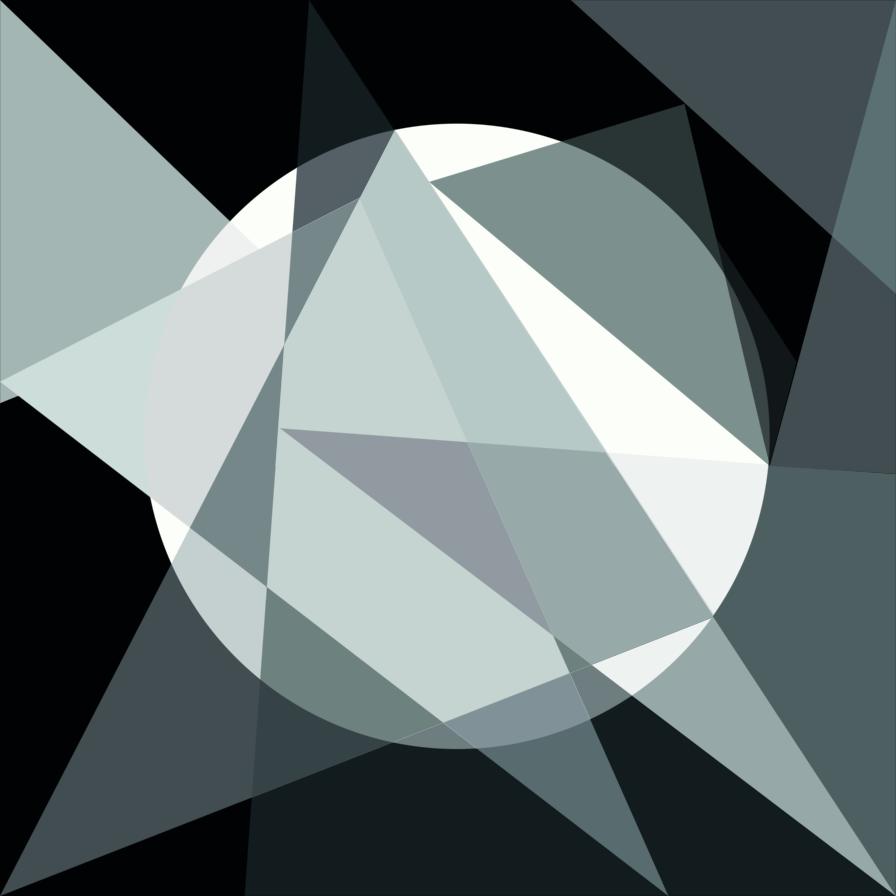
A three.js fragment shader for this background:

```glsl
// Overlapping translucent triangles in grey-green tones across a pale disc on black.
varying vec2 vUv;

// Signed distance to the line a-b, positive on the side of the point inner.
float edgeSide(vec2 p, vec2 a, vec2 b, vec2 inner) {
  vec2 normal = normalize(vec2(a.y - b.y, b.x - a.x));
  return dot(p - a, normal) * sign(dot(inner - a, normal));
}

// Smooth coverage of a triangle with either winding.
float triangle(vec2 p, vec2 a, vec2 b, vec2 c) {
  float inside = min(edgeSide(p, a, b, c), min(edgeSide(p, b, c, a), edgeSide(p, c, a, b)));
  return smoothstep(-0.001, 0.001, inside);
}

void paint(inout vec3 layer, float mask, vec3 color) {
  layer = mix(layer, color, mask);
}

void main() {
  vec2 p = vUv;

  // Triangle masks
  float corner = triangle(p, vec2(0.0, 1.0), vec2(0.0, 0.55), vec2(0.33, 0.6825));
  float wing = triangle(p, vec2(0.0, 0.574), vec2(0.401, 0.779), vec2(0.746, 0.0));
  float spire = triangle(p, vec2(0.345, 1.0), vec2(1.0, 0.0), vec2(0.273, 0.0));
  float sail = triangle(p, vec2(0.0, 0.0), vec2(0.441, 0.855), vec2(0.798, 0.312));
  float wedge = triangle(p, vec2(0.3125, 0.522), vec2(1.0, 0.471), vec2(1.0, 0.0));
  float kite = triangle(p, vec2(0.479, 0.797), vec2(0.764, 0.884), vec2(0.859, 0.48));
  float roof = triangle(p, vec2(0.637, 1.0), vec2(1.0, 1.0), vec2(1.0, 0.672));
  float side = triangle(p, vec2(1.0, 1.0), vec2(0.859, 0.48), vec2(1.0, 0.471));
  float shard = triangle(p, vec2(0.781, 0.763), vec2(0.889, 0.596), vec2(0.859, 0.48));
  float upper = step(0.48, p.y);

  // Colours outside the disc
  vec3 ground = vec3(0.003, 0.006, 0.01);
  paint(ground, corner, vec3(0.64, 0.714, 0.706));
  paint(ground, wing, vec3(0.804, 0.867, 0.855));
  paint(ground, spire, vec3(0.072, 0.106, 0.118));
  paint(ground, spire * wing, vec3(0.345, 0.42, 0.435));
  paint(ground, sail, vec3(0.255, 0.302, 0.314));
  paint(ground, sail * spire, vec3(0.212, 0.263, 0.275));
  paint(ground, wedge, vec3(0.302, 0.373, 0.38));
  paint(ground, wedge * spire, vec3(0.588, 0.659, 0.655));
  paint(ground, max(roof, side), vec3(0.255, 0.302, 0.314));
  paint(ground, roof * side, vec3(0.357, 0.439, 0.447));
  paint(ground, shard, vec3(0.067, 0.086, 0.098));
  paint(ground, kite, vec3(0.161, 0.204, 0.208));

  // Colours inside the disc
  vec3 disc = vec3(0.988, 1.0, 0.976);
  paint(disc, corner, vec3(0.933, 0.945, 0.937));
  paint(disc, spire, mix(vec3(0.431, 0.49, 0.498), vec3(0.329, 0.376, 0.396), upper));
  paint(disc, wedge, vec3(0.933, 0.95, 0.941));
  paint(disc, wing, vec3(0.831, 0.859, 0.855));
  paint(disc, wing * spire, mix(vec3(0.502, 0.573, 0.592), vec3(0.459, 0.529, 0.537), upper));
  paint(disc, sail, vec3(0.769, 0.812, 0.816));
  paint(disc, sail * wing, vec3(0.459, 0.529, 0.537));
  paint(disc, sail * spire, mix(vec3(0.427, 0.506, 0.498), vec3(0.714, 0.788, 0.776), upper));
  paint(disc, sail * spire * wedge, vec3(0.592, 0.663, 0.659));
  paint(disc, sail * spire * wing, vec3(0.773, 0.831, 0.82));
  paint(disc, sail * spire * wing * wedge, vec3(0.569, 0.6, 0.631));
  paint(disc, shard, vec3(0.22, 0.265, 0.275));
  paint(disc, kite, vec3(0.486, 0.565, 0.553));

  // Disc over ground
  float inDisc = smoothstep(0.001, -0.001, length(p - vec2(0.51, 0.513)) - 0.349);
  gl_FragColor = vec4(mix(ground, disc, inDisc), 1.0);
}
```
